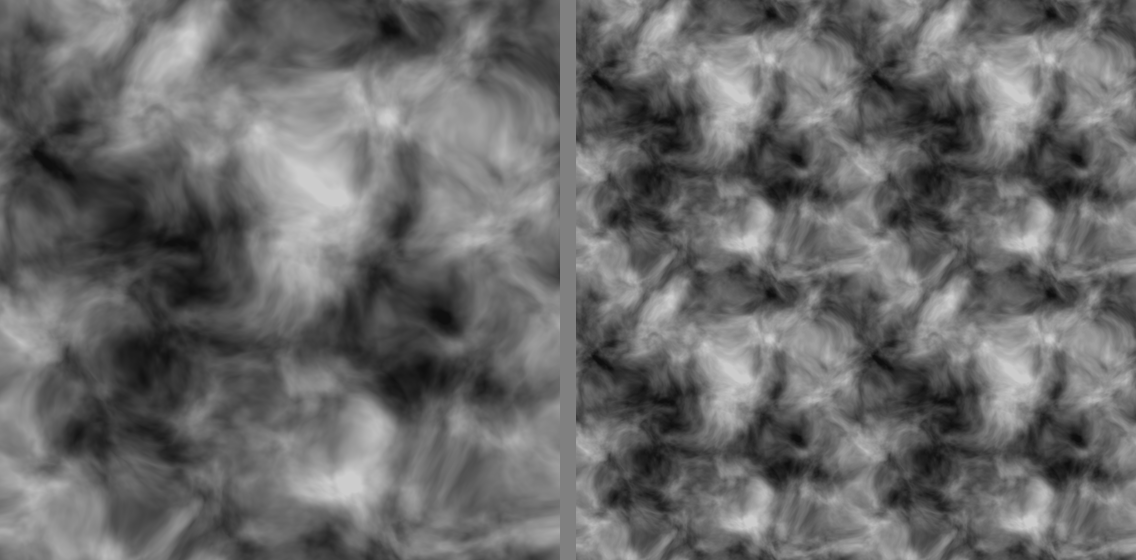
Left, the tile; right, the same tile 2 across and 2 down.
This texture is drawn by a Shadertoy shader. Its source:

```glsl
// Seamless grey smoke: soft clouds crossed by wispy bright ridges and dark creases.
// Wrapping gradient noise is summed into fractal clouds; the folded zero lines of
// further clouds add the veins, alternately light and dark, at three sizes.

const float MEAN_GREY = 0.427;
const float CLOUD_CONTRAST = 0.40;
const float VEIN_CONTRAST = 0.38;
const float VEIN_FALLOFF = 0.70;   // contrast kept by each finer pair of veins
const float FOLD_MEAN = 0.188;     // average height of a folded cloud
const float FOLD_SOFTNESS = 0.012;
const float WARP_AMOUNT = 0.07;
const float TAU = 6.2831853;

// Integer hash of a lattice cell, from 0 to 1.
float hashCell(vec2 cell, float seed) {
    uvec3 q = uvec3(cell, seed) * uvec3(1597u, 3812u, 2749u) + 7919u;
    uint h = q.x * 73856u ^ q.y * 19349u ^ q.z * 83492u;
    h = (h ^ (h >> 15)) * 28411u + 12345u;
    h = (h ^ (h >> 13)) * 60493u;
    h ^= h >> 16;
    return float(h & 65535u) / 65536.0;
}

// Slope of a random unit gradient, measured at an offset from its lattice point.
float gradientAt(vec2 cell, vec2 offset, float period, float seed) {
    float angle = TAU * hashCell(mod(cell, period), seed);
    return dot(vec2(cos(angle), sin(angle)), offset);
}

// Gradient noise that wraps after a whole number of cells.
float gradientNoise(vec2 p, float period, float seed) {
    vec2 cell = floor(p);
    vec2 f = p - cell;
    vec2 fade = f * f * f * (f * (f * 6.0 - 15.0) + 10.0);
    vec2 e = vec2(1.0, 0.0);
    float low = mix(gradientAt(cell, f, period, seed),
                    gradientAt(cell + e.xy, f - e.xy, period, seed), fade.x);
    float high = mix(gradientAt(cell + e.yx, f - e.yx, period, seed),
                     gradientAt(cell + e.xx, f - e.xx, period, seed), fade.x);
    return mix(low, high, fade.y);
}

// Fractal sum; each octave is shifted so that the lattices do not line up.
float clouds(vec2 uv, float period, int octaves, float gain, float seed) {
    float sum = 0.0;
    float amplitude = 1.0;
    for (int i = 0; i < octaves; i++) {
        float octaveSeed = seed * 16.0 + float(i);
        vec2 shift = fract(octaveSeed * vec2(0.618, 0.755));
        sum += amplitude * gradientNoise(uv * period + shift, period, octaveSeed);
        amplitude *= gain;
        period *= 2.0;
    }
    return sum;
}

// A vein peaks along the zero line of a cloud and averages to zero.
float vein(float height, float softness) {
    return FOLD_MEAN - sqrt(height * height + softness * softness);
}

// Pairs of light and dark veins, each pair finer and fainter than the last.
float veins(vec2 uv, float contrast) {
    float sum = 0.0;
    float period = 3.0;
    for (int i = 0; i < 3; i++) {
        float seed = 10.0 + 2.0 * float(i);
        float lightCloud = clouds(uv, period, 5, 0.45, seed);
        float darkCloud = clouds(uv, period, 5, 0.45, seed + 1.0);
        sum += contrast * (vein(lightCloud, FOLD_SOFTNESS) - vein(darkCloud, FOLD_SOFTNESS));
        contrast *= VEIN_FALLOFF;
        period = 2.0 * period - 1.0;
    }
    return sum;
}

void mainImage(out vec4 fragColor, in vec2 fragCoord) {
    vec2 uv = fragCoord / iResolution.xy;

    // Gentle swirl of the whole plane
    vec2 warp = vec2(clouds(uv, 4.0, 2, 0.5, 1.0), clouds(uv, 4.0, 2, 0.5, 2.0));
    vec2 swirled = uv + WARP_AMOUNT * warp;

    // Broad light and shade, then the veins
    float grey = MEAN_GREY + CLOUD_CONTRAST * clouds(swirled, 3.0, 6, 0.5, 3.0);
    grey += veins(swirled, VEIN_CONTRAST);

    fragColor = vec4(vec3(clamp(grey, 0.06, 0.80)), 1.0);
}
```
